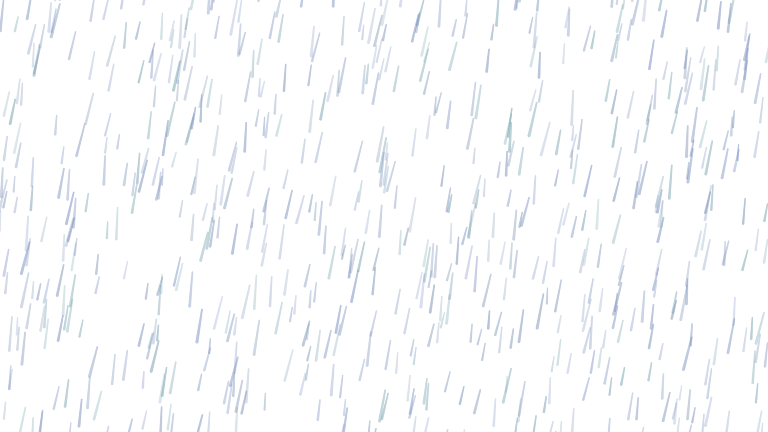
This pattern is drawn by a Shadertoy shader. Its source:

```glsl
const float CELL = 0.1;      // cell side, in canvas heights
const int SLOTS = 11;        // possible drops per cell
const float PRESENCE = 0.31; // chance that a slot holds a drop

const vec3 PAPER = vec3(1.0);
const vec3 PERIWINKLE = vec3(0.47, 0.55, 0.76);
const vec3 SLATE = vec3(0.50, 0.58, 0.70);
const vec3 TEAL = vec3(0.46, 0.64, 0.68);

float hash(vec2 seed, float salt) {
    return fract(sin(dot(seed, vec2(127.1, 311.7)) + salt * 74.7) * 43758.5453);
}

// Distance to a rounded streak whose radius grows from head to tail
float streakDistance(vec2 p, vec2 top, vec2 bottom, float topRadius, float bottomRadius) {
    vec2 axis = bottom - top;
    float t = clamp(dot(p - top, axis) / dot(axis, axis), 0.0, 1.0);
    return length(p - top - axis * t) - mix(topRadius, bottomRadius, t);
}

// Cool tint: mostly blue, some slate, a few teal
vec3 dropColor(float pick, float blend) {
    vec3 blue = mix(PERIWINKLE, SLATE, blend);
    return mix(blue, TEAL, smoothstep(0.66, 0.86, pick));
}

// Paint one translucent drop over the background
vec3 paintDrop(vec3 background, vec2 p, vec2 cell, vec2 seed, float pixel) {
    vec2 center = (cell + vec2(hash(seed, 1.0), hash(seed, 2.0))) * CELL;
    float size = hash(seed, 3.0);
    float slant = mix(0.04, 0.28, hash(seed, 4.0));
    float span = mix(0.032, 0.080, size);
    float radius = mix(0.0024, 0.0037, 0.5 * (size + hash(seed, 5.0)));
    vec2 reach = 0.5 * span * normalize(vec2(slant, 1.0));

    float d = streakDistance(p, center + reach, center - reach, radius * 0.6, radius);
    float cover = 1.0 - smoothstep(-0.6 * pixel, 0.6 * pixel, d);
    float opacity = mix(0.26, 0.54, pow(hash(seed, 6.0), 1.3));
    vec3 tint = dropColor(hash(seed, 7.0), hash(seed, 8.0));
    return mix(background, tint, cover * opacity);
}

void mainImage(out vec4 fragColor, in vec2 fragCoord) {
    float pixel = 1.0 / iResolution.y;
    vec2 p = fragCoord * pixel;
    vec2 home = floor(p / CELL);
    vec3 color = PAPER;

    // Neighbouring cells are visited in a fixed order so overlaps agree
    for (int y = -1; y <= 1; y++) {
        for (int x = -1; x <= 1; x++) {
            vec2 cell = home + vec2(x, y);
            for (int slot = 0; slot < SLOTS; slot++) {
                vec2 seed = cell + float(slot) * vec2(37.3, 17.9);
                if (hash(seed, 0.0) < PRESENCE) {
                    color = paintDrop(color, p, cell, seed, pixel);
                }
            }
        }
    }
    fragColor = vec4(color, 1.0);
}
```
